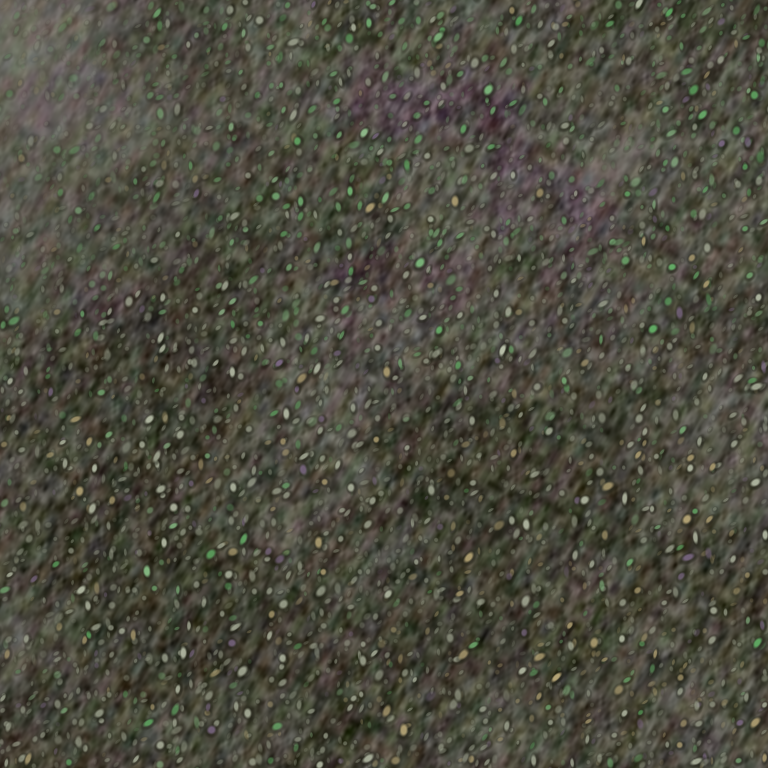
This texture is drawn by a Shadertoy shader. Its source:

```glsl
float hash(vec2 p) {
    return fract(sin(dot(p, vec2(127.1, 311.7))) * 43758.5453);
}

float noise(vec2 p) {
    vec2 i = floor(p), f = fract(p);
    f = f * f * (3.0 - 2.0 * f);
    return mix(mix(hash(i), hash(i + vec2(1, 0)), f.x),
               mix(hash(i + vec2(0, 1)), hash(i + vec2(1, 1)), f.x), f.y);
}

float fbm(vec2 p) {
    float sum = 0.0, amp = 0.5;
    for (int i = 0; i < 4; i++) {
        sum += amp * noise(p);
        p = p * 2.03 + 17.3;
        amp *= 0.5;
    }
    return sum / 0.9375;
}

vec2 rotate(vec2 p, float a) {
    return vec2(cos(a) * p.x + sin(a) * p.y, cos(a) * p.y - sin(a) * p.x);
}

// Pale, green, warm or violet, depending on the region
vec3 grainTint(vec2 uv, vec2 id) {
    float pick = hash(id + 5.7);
    float greenShare = 0.12 + 0.45 * smoothstep(0.35, 0.75, uv.y);
    float warmShare = 0.1 + 0.3 * smoothstep(0.4, 1.0, uv.x) * smoothstep(0.6, 0.2, uv.y);
    vec3 tint = mix(vec3(0.66, 0.68, 0.60), vec3(0.76, 0.79, 0.70), hash(id + 9.2));
    if (pick < greenShare) tint = mix(vec3(0.36, 0.68, 0.38), vec3(0.60, 0.77, 0.58), hash(id + 2.4));
    else if (pick > 1.0 - warmShare) tint = vec3(0.74, 0.67, 0.48);
    else if (pick > 0.95 - warmShare) tint = vec3(0.50, 0.42, 0.54);
    return tint;
}

// One layer of leaning oval grains, each with a dark rim
vec3 addGrains(vec3 col, vec2 uv, float cells, float share, float strength) {
    vec2 p = uv * cells, cell = floor(p);
    for (int y = -1; y <= 1; y++)
    for (int x = -1; x <= 1; x++) {
        vec2 id = cell + vec2(x, y);
        vec2 seed = id + cells * 3.0;
        float cluster = 0.45 + 1.1 * fbm(id / cells * 9.0 + cells);
        if (hash(seed) > share * cluster) continue;
        vec2 center = id + 0.15 + 0.7 * vec2(hash(seed + 1.3), hash(seed + 4.1));
        vec2 q = rotate(p - center, 1.05 + 1.5 * (hash(seed + 6.6) - 0.5));
        q.y += 0.5 * (hash(seed + 3.9) - 0.5) * q.x * q.x;
        vec2 radius = vec2(mix(0.22, 0.38, hash(seed + 7.7)), mix(0.14, 0.24, hash(seed + 8.8)));
        float d = length(q / radius);
        float shade = length((q + vec2(0.03, 0.07)) / radius);
        float bright = strength * mix(0.3, 1.0, pow(hash(seed + 11.1), 1.3));
        float rim = smoothstep(2.0, 1.1, shade);
        col = mix(col, vec3(0.13, 0.13, 0.09), 0.65 * bright * rim);
        col = mix(col, grainTint(id / cells, seed), bright * smoothstep(1.3, 0.5, d));
    }
    return col;
}

void mainImage(out vec4 fragColor, in vec2 fragCoord) {
    vec2 uv = fragCoord / iResolution.y;

    // Pale haze at the upper left, left edge and one slanted smear
    float cloud = fbm(uv * 5.0 + 3.0);
    float haze = smoothstep(0.5, 0.0, length((uv - vec2(0.0, 0.86)) * vec2(1.0, 1.3)));
    haze += 0.6 * smoothstep(0.16, 0.0, length((uv - vec2(0.0, 0.17)) * vec2(1.0, 1.6)));
    vec2 smear = rotate(uv - vec2(0.8, 0.79), 0.7);
    haze += 0.8 * smoothstep(1.0, 0.2, length(smear / vec2(0.09, 0.035)));
    haze = clamp(haze * (0.5 + cloud), 0.0, 1.0);

    // Mottled olive-grey ground with soft colour drift
    vec3 col = mix(vec3(0.245, 0.24, 0.19), vec3(0.335, 0.33, 0.285), smoothstep(0.25, 0.75, cloud));
    float violet = smoothstep(0.5, 0.8, fbm(uv * 8.0 + 31.0)) * smoothstep(0.3, 0.8, uv.y);
    col += violet * vec3(0.03, -0.02, 0.05);
    col = mix(col, vec3(0.46, 0.45, 0.42), 0.75 * haze);

    // Fine leaning flecks in brightness and hue
    vec2 grain = rotate(uv, 1.05) * vec2(75.0, 130.0);
    float fleck = 0.65 * noise(grain) + 0.35 * noise(grain * 1.9 + 40.0) - 0.5;
    col += fleck * mix(0.34, 0.16, haze);
    vec3 hue = vec3(noise(grain * 0.6 + 71.0), noise(grain * 0.6 + 93.0), noise(grain * 0.6 + 57.0)) - 0.5;
    col += 0.05 * hue;

    // Faint small grains first, then the bright ones
    float clear = 1.0 - 0.65 * haze;
    col = addGrains(col, uv, 76.0, 0.42, 0.42 * clear);
    col = addGrains(col, uv, 58.0, 0.30, 0.75 * clear);
    col = addGrains(col, uv, 45.0, 0.22, 0.95 * clear);

    fragColor = vec4(clamp(col, 0.0, 1.0), 1.0);
}
```
